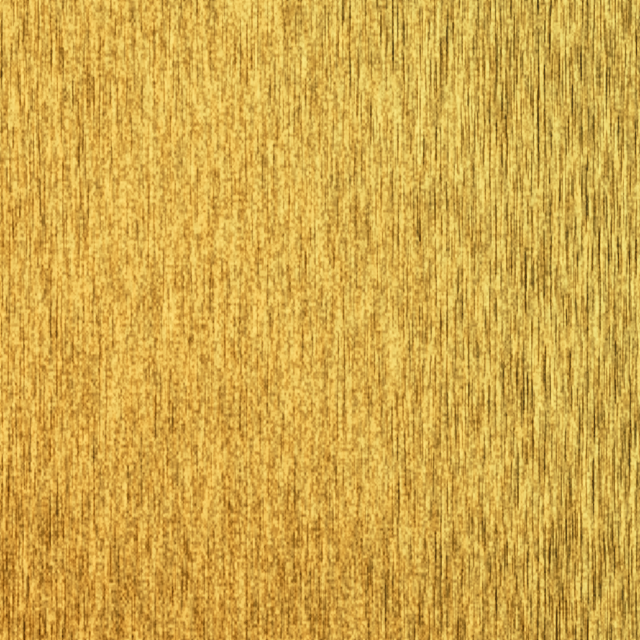
A WebGL 2 fragment shader for this texture:

```glsl
#version 300 es
precision highp float;

uniform vec2 u_resolution;
out vec4 fragColor;

// Integer hash of a cell and a layer seed, 0 to 1
float hash(vec2 cell, uint seed) {
    uvec2 q = uvec2(ivec2(cell)) * uvec2(1597u, 3571u);
    uint n = (q.x ^ (q.y * 2749u)) + seed * 7919u;
    n = n * 747796405u + 2891336453u;
    n = ((n >> ((n >> 28u) + 4u)) ^ n) * 277803737u;
    n = (n >> 22u) ^ n;
    return float(n >> 8u) / 16777216.0;
}

float valueNoise(vec2 p, uint seed) {
    vec2 cell = floor(p);
    vec2 f = smoothstep(0.0, 1.0, fract(p));
    float low = mix(hash(cell, seed), hash(cell + vec2(1, 0), seed), f.x);
    float high = mix(hash(cell + vec2(0, 1), seed), hash(cell + vec2(1, 1), seed), f.x);
    return mix(low, high, f.y);
}

// One hair line: noise along y, shifted differently in every column
float strand(float column, float y, uint seed) {
    float shifted = y + 31.0 * hash(vec2(column, 0.0), seed + 50u);
    float row = floor(shifted);
    float blend = smoothstep(0.0, 1.0, fract(shifted));
    return mix(hash(vec2(column, row), seed), hash(vec2(column, row + 1.0), seed), blend);
}

// Vertical fibres blended between neighbouring columns
float fibres(vec2 p, uint seed) {
    float column = floor(p.x);
    float blend = smoothstep(0.0, 1.0, fract(p.x));
    return mix(strand(column, p.y, seed), strand(column + 1.0, p.y, seed), blend);
}

// Separate thin dashes, one per cell: x is the dark cut, y its lit edge
vec2 dashes(vec2 uv, vec2 cells, float halfWidth, float density, uint seed) {
    float column = floor(uv.x * cells.x);
    float y = uv.y * cells.y + 31.0 * hash(vec2(column, 0.0), seed + 50u);
    vec2 id = vec2(column, floor(y));
    float present = smoothstep(0.0, 0.12, density - hash(id, seed));
    float depth = mix(0.45, 1.0, hash(id, seed + 1u));
    float extent = mix(0.22, 0.48, hash(id, seed + 2u));
    float along = 1.0 - smoothstep(0.7 * extent, extent, abs(fract(y) - 0.5));
    float center = mix(0.3, 0.6, hash(id, seed + 3u));
    float across = (fract(uv.x * cells.x) - center) / cells.x;
    float cut = 1.0 - smoothstep(0.0, halfWidth, abs(across));
    float edge = 1.0 - smoothstep(0.0, halfWidth, abs(across - 1.3 * halfWidth));
    return vec2(cut, edge) * present * depth * along;
}

// Metal ramp from deep groove to bright glint
vec3 goldRamp(float tone) {
    vec3 color = mix(vec3(0.36, 0.23, 0.05), vec3(0.59, 0.42, 0.12), smoothstep(0.0, 0.32, tone));
    color = mix(color, vec3(0.74, 0.55, 0.21), clamp((tone - 0.32) / 0.18, 0.0, 1.0));
    color = mix(color, vec3(0.85, 0.67, 0.28), clamp((tone - 0.50) / 0.20, 0.0, 1.0));
    color = mix(color, vec3(0.93, 0.78, 0.37), clamp((tone - 0.70) / 0.18, 0.0, 1.0));
    return mix(color, vec3(0.99, 0.87, 0.47), clamp((tone - 0.88) / 0.32, 0.0, 1.0));
}

// Broad sheen: bright upper left, dim lower edge
float sheen(vec2 uv) {
    float glow = exp(-3.0 * dot(uv - vec2(0.32, 0.82), uv - vec2(0.32, 0.82)));
    float lowerShade = 1.0 - smoothstep(0.0, 0.45, uv.y + 0.12 * uv.x);
    return 0.08 * glow - 0.09 * lowerShade;
}

// Strength of the grooves across the plate
float roughness(vec2 uv) {
    float right = smoothstep(0.35, 0.95, uv.x + 0.12 * (uv.y - 0.5));
    float left = 0.45 * (1.0 - smoothstep(0.0, 0.22, uv.x));
    float top = 0.25 * smoothstep(0.60, 1.0, uv.y);
    return clamp(right + left + top, 0.0, 1.0);
}

void main() {
    vec2 uv = gl_FragCoord.xy / u_resolution;
    float rough = roughness(uv);
    vec2 bent = uv + vec2(0.0012 * valueNoise(uv * vec2(30.0, 24.0), 1u), 0.0);

    // Brushing and grain
    float fine = fibres(bent * vec2(270.0, 19.0), 2u) - 0.5;
    float wide = fibres(bent * vec2(130.0, 8.0), 3u) - 0.5;
    float grain = valueNoise(uv * vec2(285.0, 185.0), 5u) - 0.5;
    float speck = valueNoise(uv * vec2(390.0, 330.0), 6u) - 0.5;

    // Layers of scratches, from short to long
    vec2 scratch = vec2(0.0);
    for (uint i = 0u; i < 3u; i++) {
        vec2 cells = vec2(118.0 - 13.0 * float(i), 15.0 - 4.0 * float(i));
        scratch += dashes(bent, cells, 0.0023, mix(0.36, 0.85, rough), 20u + 5u * i);
    }

    float tone = 0.70 + sheen(uv);
    tone += mix(0.32, 0.50, rough) * fine + 0.13 * wide;
    tone += mix(0.54, 0.44, rough) * grain + 0.24 * speck;
    tone -= mix(0.24, 0.42, rough) * min(scratch.x, 1.2) * (1.0 + 0.7 * grain);
    tone += mix(0.04, 0.12, rough) * min(scratch.y, 1.0);

    // Greener on the right, warmer at the lower left
    float tint = fibres(bent * vec2(190.0, 40.0), 8u) - 0.5;
    float cool = smoothstep(0.35, 1.0, uv.x * 0.8 + uv.y * 0.3);
    float warm = (1.0 - uv.y) * (1.0 - uv.x);
    vec3 color = goldRamp(tone);
    color += vec3(-0.015, 0.03, 0.035) * cool;
    color += vec3(0.015, -0.02, -0.02) * warm;
    color += vec3(-0.02, 0.03, 0.05) * tint;

    fragColor = vec4(clamp(color, 0.0, 1.0), 1.0);
}
```
